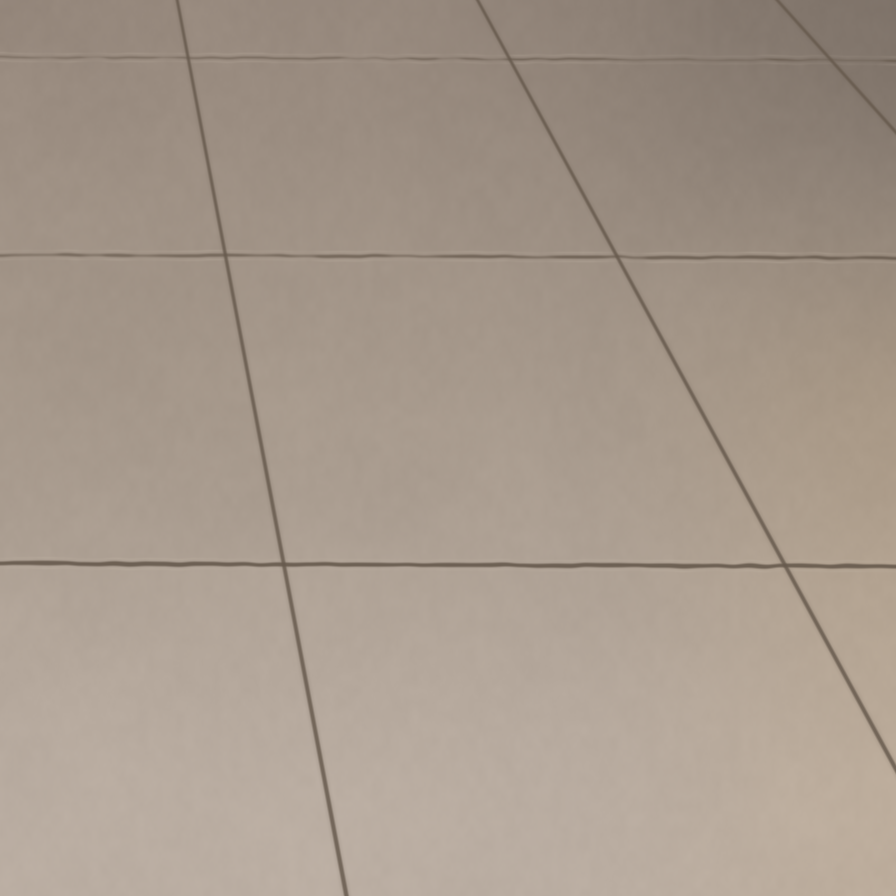
Write a WebGL 2 fragment shader that draws this pattern.

```glsl
#version 300 es
precision highp float;

uniform vec2 u_resolution;
out vec4 outColor;

// Floor perspective, with y measured downward from the top edge
const vec2 VANISH = vec2(0.0195, -0.944);
const float COLUMN_STEP = 0.356;
const float COLUMN_START = 0.189;
const float ROW_STEP = 0.1782;
const float ROW_START = 0.6358;
const float ROW_TILT = 0.0035;

// Joints
const float COLUMN_HALF_WIDTH = 0.0019;
const float ROW_HALF_WIDTH = 0.0012;
const float EDGE_BLUR = 0.0016;
const float WOBBLE = 0.0016;
const vec3 GROUT = vec3(0.40, 0.35, 0.30);
const vec3 CHIPPED_EDGE = vec3(0.74, 0.69, 0.63);

// Tile surface
const vec3 FAR_TILE = vec3(0.585, 0.53, 0.485);
const vec3 MID_TILE = vec3(0.65, 0.597, 0.545);
const vec3 NEAR_TILE = vec3(0.725, 0.675, 0.63);
const vec3 WARM_TINT = vec3(0.012, 0.0, -0.022);
const float CORNER_SHADE = 0.17;
const float TILE_VARIATION = 0.010;
const float BLOTCH = 0.022;
const float GRAIN = 0.022;

float hash(vec2 p) {
  vec3 q = fract(vec3(p.xyx) * 0.1031);
  q += dot(q, q.yzx + 33.33);
  return fract((q.x + q.y) * q.z);
}

float noise(vec2 p) {
  vec2 i = floor(p);
  vec2 f = fract(p);
  f = f * f * (3.0 - 2.0 * f);
  float low = mix(hash(i), hash(i + vec2(1.0, 0.0)), f.x);
  float high = mix(hash(i + vec2(0.0, 1.0)), hash(i + vec2(1.0)), f.x);
  return mix(low, high, f.y);
}

float fbm(vec2 p) {
  float sum = 0.0;
  float weight = 0.5;
  for (int i = 0; i < 4; i++) {
    sum += weight * (noise(p) - 0.5);
    p = p * 2.03 + 17.3;
    weight *= 0.5;
  }
  return sum;
}

float band(float dist, float halfWidth, float blur) {
  return 1.0 - smoothstep(halfWidth - blur, halfWidth + blur, abs(dist));
}

vec3 tileColor(vec2 p, vec2 cell) {
  vec3 color = mix(FAR_TILE, MID_TILE, smoothstep(-0.1, 0.52, p.y));
  color = mix(color, NEAR_TILE, smoothstep(0.36, 0.98, p.y));

  // Shadow in the far right corner and warm light on the right
  float corner = length((p - vec2(1.03, -0.02)) * vec2(1.0, 1.3));
  color *= 1.0 - CORNER_SHADE * exp(-corner * corner * 7.0);
  color += WARM_TINT * smoothstep(0.6, 1.05, p.x) * smoothstep(0.15, 0.5, p.y);

  // Slight difference between tiles, cloudy patches and fine grain
  color += TILE_VARIATION * (hash(cell + 40.0) - 0.5);
  color += BLOTCH * fbm(p * 9.0) * vec3(1.0, 0.95, 0.85);
  color += GRAIN * fbm(p * vec2(95.0, 70.0) + 8.0);
  return color;
}

void main() {
  vec2 p = gl_FragCoord.xy / u_resolution;
  p.y = 1.0 - p.y;
  float blur = max(EDGE_BLUR, 0.75 / min(u_resolution.x, u_resolution.y));

  // Project the canvas onto the floor grid
  float depth = p.y - ROW_TILT * p.x - VANISH.y;
  float slope = (p.x - VANISH.x) / depth;
  vec2 grid = vec2((slope - COLUMN_START) / COLUMN_STEP,
                   (1.0 / depth - ROW_START) / ROW_STEP);
  vec2 line = floor(grid + 0.5);
  vec2 offset = grid - line;

  // Signed distances to the nearest joints, in canvas units
  float columnDist = offset.x * COLUMN_STEP * depth * inversesqrt(1.0 + slope * slope);
  float rowDist = offset.y * ROW_STEP * depth * depth;
  float ragged = noise(vec2(p.x * 55.0, line.y * 9.0 + 30.0)) - 0.5;
  rowDist += WOBBLE * ragged;

  vec3 color = tileColor(p, floor(grid));

  // Row joints fade and break toward the far left
  float near = smoothstep(0.0, 0.6, p.y);
  float wear = noise(vec2(p.x * 38.0, line.y * 13.0 + 70.0));
  float strength = mix(0.42 + 0.38 * p.x, 0.9, near);
  strength *= mix(1.0, smoothstep(0.05, 0.6, wear), 0.6 * (1.0 - near));
  float rowWidth = ROW_HALF_WIDTH * mix(0.9, 1.9, near) * (0.85 + 0.3 * wear);
  float rim = band(abs(rowDist) - rowWidth - 0.0032, 0.0008, blur);
  color = mix(color, CHIPPED_EDGE, rim * (0.12 + 0.33 * wear) * mix(0.6, 1.0, near));
  color = mix(color, GROUT, strength * band(rowDist, rowWidth, blur));

  // Column joints run unbroken, with a faint soft border
  float columnWidth = COLUMN_HALF_WIDTH * mix(0.85, 1.25, p.y);
  color = mix(color, GROUT, 0.14 * band(columnDist, columnWidth + 0.002, 2.0 * blur));
  color = mix(color, GROUT, 0.82 * band(columnDist, columnWidth, blur));

  outColor = vec4(clamp(color, 0.0, 1.0), 1.0);
}
```
